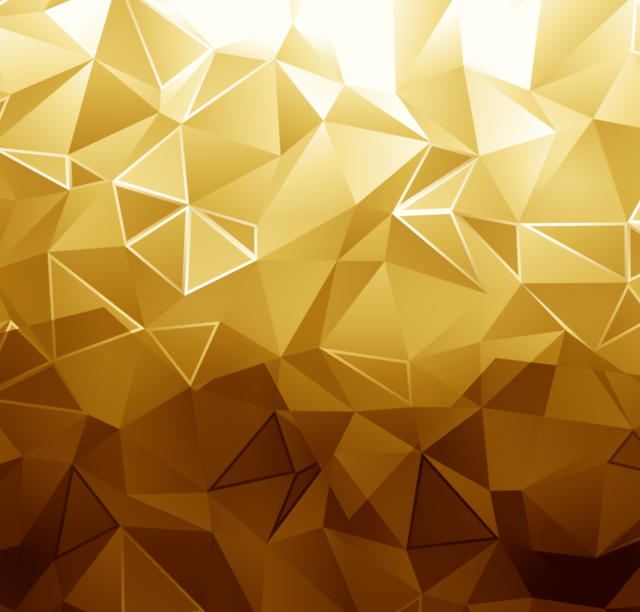
Give the GLSL for this background, as a Shadertoy shader.

```glsl
// Low-poly golden backdrop: gradient-lit facets, white glow above, brown ridges below.
#define CELL 0.111      // facet grid spacing, in canvas heights
#define JITTER 0.78     // vertex scatter within a cell
#define CONTRAST 0.21   // tone spread between facets
#define SHEEN 0.9       // tone slope inside a facet
#define RIM_WIDTH 0.0048
#define RIM_SHARE 0.16  // part of the facets that carry a rim
#define GLOW_POS vec2(0.56, 1.02)
#define GLOW_SIZE vec2(0.42, 0.22)
#define RIDGE_SHADE 0.12

float hash(vec2 p) {
    vec3 q = fract(p.xyx * vec3(0.1031, 0.1030, 0.0973));
    q += dot(q, q.yzx + 33.33);
    return fract((q.x + q.y) * q.z);
}

float cross2(vec2 a, vec2 b) { return a.x * b.y - a.y * b.x; }

// Dark brown through gold to near white
vec3 goldRamp(float t) {
    vec3 c = mix(vec3(0.14, 0.01, 0.0), vec3(0.33, 0.12, 0.0), smoothstep(0.0, 0.2, t));
    c = mix(c, vec3(0.51, 0.27, 0.01), clamp((t - 0.2) / 0.16, 0.0, 1.0));
    c = mix(c, vec3(0.69, 0.46, 0.06), clamp((t - 0.36) / 0.19, 0.0, 1.0));
    c = mix(c, vec3(0.86, 0.72, 0.29), clamp((t - 0.55) / 0.19, 0.0, 1.0));
    c = mix(c, vec3(0.96, 0.88, 0.58), clamp((t - 0.74) / 0.15, 0.0, 1.0));
    return mix(c, vec3(1.0, 0.995, 0.96), clamp((t - 0.89) / 0.13, 0.0, 1.0));
}

float blob(vec2 p, vec2 center, vec2 size) {
    vec2 q = (p - center) / size;
    return exp(-dot(q, q));
}

// Height of a peak with separate left and right slopes
float peak(float x, vec2 top, vec2 slopes) {
    float dx = x - top.x;
    return top.y - (dx < 0.0 ? -dx * slopes.x : dx * slopes.y);
}

float ridgeHeight(float x) {
    float h = peak(x, vec2(0.17, 0.498), vec2(0.25, 0.92));
    h = max(h, peak(x, vec2(0.418, 0.432), vec2(0.73, 1.86)));
    return max(h, peak(x, vec2(0.81, 0.415), vec2(1.1, 0.12)));
}

// Broad light: vertical fade, top glow, side highlight, dim corners
float lightTone(vec2 p) {
    float t = 0.24 + 0.5 * p.y + 0.17 * smoothstep(0.25, 0.52, p.y);
    t += 0.19 * blob(p, GLOW_POS, GLOW_SIZE);
    t += 0.13 * blob(p, vec2(0.92, 0.71), vec2(0.08, 0.06));
    t -= 0.1 * blob(p, vec2(0.0, 0.98), vec2(0.2, 0.25));
    t -= 0.15 * blob(p, vec2(0.0, 0.08), vec2(0.1, 0.14));
    t -= 0.16 * blob(p, vec2(0.98, 0.06), vec2(0.16, 0.12));
    t -= 0.08 * blob(p, vec2(0.37, 0.38), vec2(0.07, 0.07));
    return t - 0.08 * blob(p, vec2(0.0, 0.6), vec2(0.12, 0.25));
}

vec2 vertex(vec2 id) {
    vec2 offset = vec2(hash(id + 17.0), hash(id + 71.0)) - 0.5;
    return (id + JITTER * offset) * CELL;
}

float edgeDistance(vec2 p, vec2 a, vec2 b) { return cross2(normalize(b - a), p - a); }

// Colour times coverage in rgb, coverage in a
vec4 facet(vec2 p, vec2 a, vec2 b, vec2 c, vec2 seed, float px) {
    float d = min(edgeDistance(p, a, b), min(edgeDistance(p, b, c), edgeDistance(p, c, a)));
    float cover = smoothstep(-px, px, d);
    if (cover <= 0.0) return vec4(0.0);

    vec2 center = (a + b + c) / 3.0;
    float angle = 6.2832 * hash(seed + 5.3);
    float along = dot(p - center, vec2(cos(angle), sin(angle)));
    float glow = blob(center, GLOW_POS, GLOW_SIZE * 1.4);

    // The ridge line parts a facet into two unrelated shades
    float depth = ridgeHeight(p.x) - p.y;
    float under = smoothstep(-px, px, depth);
    float shade = mix(hash(seed), hash(seed + 307.0), under) - 0.5;
    float tone = mix(lightTone(p), lightTone(center), 0.4);
    tone += shade * CONTRAST * (1.0 + 0.5 * glow) + along * SHEEN * (0.5 + glow);
    tone -= RIDGE_SHADE * under * exp(-5.0 * max(depth, 0.0));

    // Rims are pale above; gold or brown below
    float hasRim = step(hash(seed + 9.7), RIM_SHARE);
    float rim = hasRim * (1.0 - smoothstep(RIM_WIDTH - px, RIM_WIDTH + px, d));
    float lowShift = hash(seed + 3.1) < 0.5 ? -0.15 : 0.15;
    float rimShift = mix(lowShift, 0.27, smoothstep(0.36, 0.52, center.y));
    float rimFade = clamp(0.8 + along * 5.0, 0.3, 1.0);
    vec3 color = mix(goldRamp(tone), goldRamp(tone + rimShift), rim * rimFade);
    return vec4(color, 1.0) * cover;
}

void mainImage(out vec4 fragColor, in vec2 fragCoord) {
    float px = 1.0 / iResolution.y;
    vec2 p = fragCoord * px;
    vec2 home = floor(p / CELL);
    vec4 sum = vec4(0.0);

    // Split each nearby scattered quad along a diagonal that does not fold
    for (int j = -1; j <= 1; j++)
    for (int i = -1; i <= 1; i++) {
        vec2 id = home + vec2(i, j);
        vec2 a = vertex(id), b = vertex(id + vec2(1, 0));
        vec2 c = vertex(id + 1.0), d = vertex(id + vec2(0, 1));
        bool acFits = min(cross2(b - a, c - a), cross2(c - a, d - a)) > 0.0;
        bool bdFits = min(cross2(b - a, d - a), cross2(c - b, d - b)) > 0.0;
        bool useAC = acFits && (!bdFits || hash(id + 41.0) < 0.5);
        sum += facet(p, a, b, useAC ? c : d, id + 101.0, px);
        sum += facet(p, useAC ? a : b, c, d, id + 203.5, px);
    }
    fragColor = vec4(sum.rgb / max(sum.a, 0.001), 1.0);
}
```
